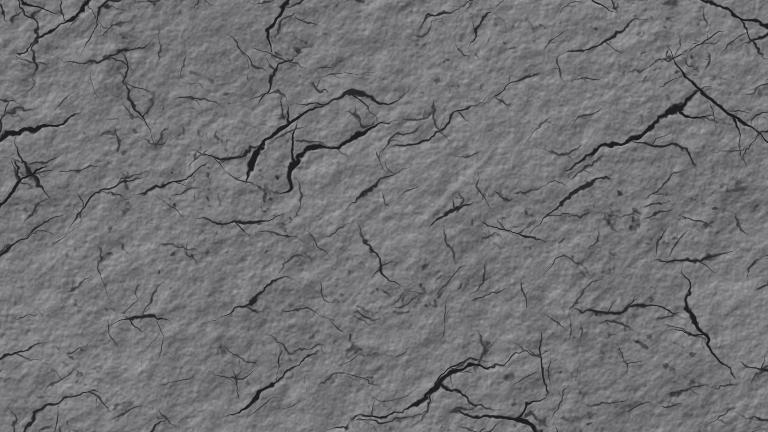
Reproduce this texture procedurally as a WebGL 2 fragment shader.

```glsl
#version 300 es
precision highp float;
// Dry grey clay: a side-lit, fine-grained relief broken by jagged cracks.
// Cracks are tapered strokes with a side branch, scattered on jittered grids
// in three sizes and bent by noise; faint straight scrapes lie on top.

#define BASE_TONE 0.464
#define CRACK_TONE 0.12
#define RELIEF_GAIN 0.37
#define RELIEF_SCALE 23.0
#define RELIEF_STEP 0.0026
#define LIGHT_DIR vec2(-0.6, 0.8)
#define GRAIN_ANGLE 0.5
#define CRACK_WIDTH 0.0048
#define CRACK_WOBBLE 0.052
#define PIT_DEPTH 0.17
#define SCRAPE_GAIN 0.09
#define LIP_GAIN 0.05

uniform vec2 u_resolution;
out vec4 fragColor;

// Integer hash: three values in 0..1 for a grid cell
vec3 hash3(vec2 cell, float seed) {
  uvec3 v = uvec3(ivec3(vec3(cell, seed))) * 1664525u + 1013904223u;
  v.x += v.y * v.z; v.y += v.z * v.x; v.z += v.x * v.y;
  v ^= v >> 16u;
  v.x += v.y * v.z; v.y += v.z * v.x; v.z += v.x * v.y;
  return vec3(v >> 8u) / 16777216.0;
}

float noise(vec2 p, float seed) {
  vec2 i = floor(p), f = fract(p);
  f = f * f * (3.0 - 2.0 * f);
  float low = mix(hash3(i, seed).x, hash3(i + vec2(1, 0), seed).x, f.x);
  float high = mix(hash3(i + vec2(0, 1), seed).x, hash3(i + vec2(1, 1), seed).x, f.x);
  return mix(low, high, f.y);
}

vec2 rotate(vec2 p, float a) {
  float c = cos(a), s = sin(a);
  return vec2(c * p.x + s * p.y, c * p.y - s * p.x);
}

// Clay surface height, barely stretched along the grain
float height(vec2 p) {
  vec2 q = rotate(p, GRAIN_ANGLE) * vec2(0.88, 1.1) * RELIEF_SCALE;
  float sum = 0.0, amp = 1.0;
  for (int k = 0; k < 4; k++) {
    sum += amp * noise(q, float(k) + 10.0);
    q = rotate(q, 0.9) * 2.03;
    amp *= 0.56;
  }
  return sum;
}

// Noise offset that makes straight strokes jagged
vec2 wobble(vec2 p) {
  vec2 sum = vec2(0), q = p * 7.5;
  float amp = CRACK_WOBBLE;
  for (int k = 0; k < 4; k++) {
    float seed = 20.0 + 2.0 * float(k);
    sum += amp * (vec2(noise(q, seed), noise(q, seed + 1.0)) - 0.5);
    q = rotate(q, 0.7) * 2.6;
    amp *= 0.45;
  }
  return sum;
}

// Coverage of a stroke along x from -1 to 1 (in units of reach), thinning out
float stroke(vec2 q, float reach, float width, float soft) {
  float t = q.x / reach;
  float w = width * max(1.0 - t * t, 0.0);
  return smoothstep(-soft, soft, w - abs(q.y)) * clamp(1.7 * w / soft, 0.0, 1.0);
}

// One size of crack, at most one per cell; reach must not exceed the cell
float cracks(vec2 p, float cell, float reach, float width, float density, float seed, float soft) {
  vec2 id = floor(p / cell);
  float cover = 0.0;
  for (int j = -1; j <= 1; j++)
  for (int i = -1; i <= 1; i++) {
    vec2 c = id + vec2(i, j);
    vec3 r = hash3(c, seed), s = hash3(c, seed + 1.0);
    if (s.x > density) continue;
    float angle = r.z < 0.6 ? 0.45 : (r.z < 0.82 ? 1.75 : -0.5);
    angle += (s.y - 0.5) * 0.9;
    float len = reach * mix(0.5, 1.0, s.z);
    vec2 q = rotate(p - (c + r.xy) * cell, angle);
    q.y += (s.y - 0.5) * q.x * q.x / reach;
    cover = max(cover, stroke(q, len, width, soft));
    // Side branch, rooted on the main stroke
    float turn = s.z < 0.5 ? 1.0 : -0.8;
    vec2 b = rotate(q - vec2(len * (r.x - 0.5), 0.0), turn);
    if (b.x > 0.0) cover = max(cover, stroke(b, len * 0.55, width * 0.5, soft));
  }
  return cover;
}

// Straight scrape: pale band with a darker lower side
float scrape(vec2 p, vec2 mid, float angle, float reach, float width) {
  vec2 q = rotate(p - mid, angle);
  float along = 1.0 - smoothstep(reach * 0.6, reach, abs(q.x));
  float y = q.y / width;
  return along * (exp(-y * y) - 0.4 * exp(-(y + 1.8) * (y + 1.8)));
}

void main() {
  vec2 p = gl_FragCoord.xy / u_resolution.y;
  float soft = max(0.8 / u_resolution.y, 0.0023);
  vec2 w = p + wobble(p);

  // Lit relief, broad tone drift and fine grain
  vec2 stepDir = LIGHT_DIR * RELIEF_STEP;
  float tone = BASE_TONE + RELIEF_GAIN * (height(p - stepDir) - height(p + stepDir));
  tone += 0.035 * (noise(p * 3.5, 40.0) - 0.5) + 0.04 * (noise(w * 13.0, 44.0) - 0.5);
  tone += 0.045 * (noise(p * 190.0, 41.0) - 0.5);

  // Small ragged pits, gathered in rough patches
  float rough = smoothstep(0.25, 0.75, noise(p * 6.0, 42.0));
  float crumbs = 0.6 * noise(w * 52.0, 43.0) + 0.4 * noise(w * 115.0, 45.0);
  tone -= PIT_DEPTH * rough * smoothstep(0.7, 0.88, crumbs);

  // Scrapes: one broad, several faint
  float marks = scrape(p, vec2(1.05, 0.565), 0.78, 0.14, 0.008);
  for (int k = 0; k < 7; k++) {
    vec3 r = hash3(vec2(k, 3), 50.0), s = hash3(vec2(k, 4), 51.0);
    marks += 0.3 * scrape(p, r.xy * vec2(1.78, 1.0), mix(-0.2, 0.8, r.z), mix(0.07, 0.2, s.x), 0.004);
  }
  tone += SCRAPE_GAIN * marks;

  // Cracks, from long and open to hairline, with a lit lip on the far side
  float open = CRACK_WIDTH * (0.1 + 0.9 * noise(p * 12.0, 60.0) + 0.8 * noise(p * 42.0, 61.0));
  float cover = cracks(w, 0.37, 0.26, open, 0.92, 70.0, soft);
  float lip = cracks(w + LIGHT_DIR * 0.006, 0.37, 0.26, open, 0.92, 70.0, soft);
  tone += LIP_GAIN * lip * (1.0 - cover);
  cover = max(cover, 0.9 * cracks(w + 3.1, 0.20, 0.14, open * 0.62, 0.85, 80.0, soft));
  cover = max(cover, 0.7 * cracks(w + 7.3, 0.09, 0.065, open * 0.4, 0.75, 90.0, soft));
  tone = mix(tone, CRACK_TONE, cover);

  vec3 tint = vec3(-0.001, -0.003, 0.006);
  fragColor = vec4(clamp(tone + tint, 0.0, 1.0), 1.0);
}
```
